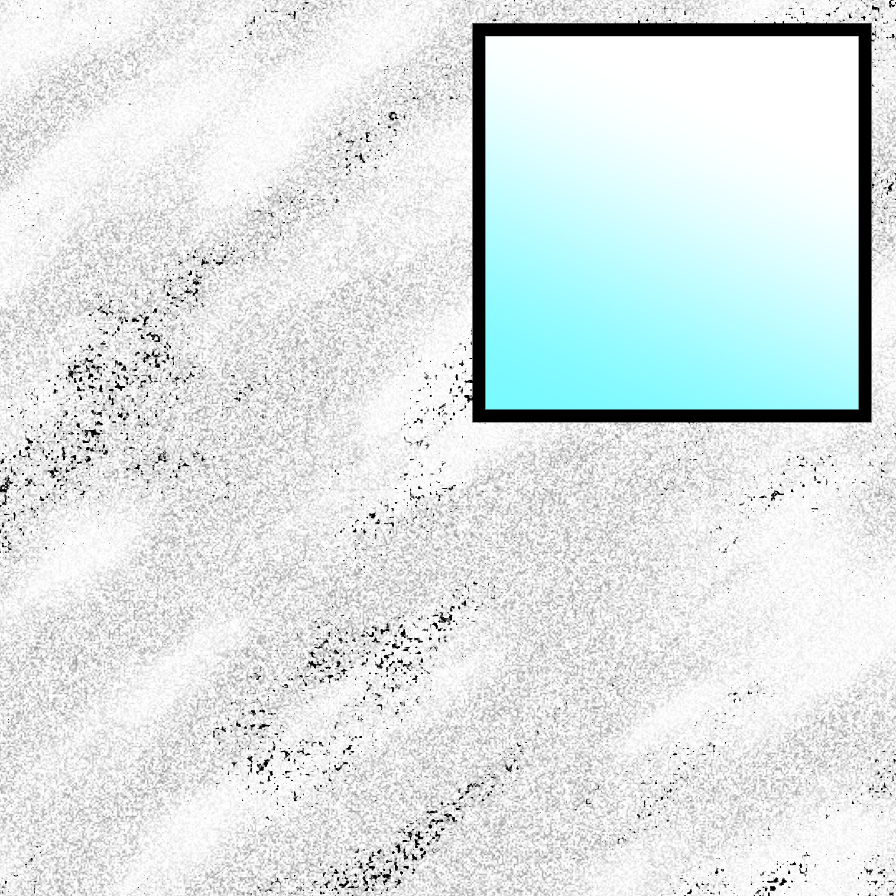
A Shadertoy shader for this texture:

```glsl
// Draws a black-framed cyan gradient pane over white stone with slanted, speckled grain.

float hash(vec2 p) {
    vec3 q = fract(p.xyx * vec3(0.1031, 0.1030, 0.0973));
    q += dot(q, q.yzx + 33.33);
    return fract((q.x + q.y) * q.z);
}

float noise(vec2 p) {
    vec2 cell = floor(p), f = fract(p);
    f = f * f * (3.0 - 2.0 * f);
    return mix(mix(hash(cell), hash(cell + vec2(1, 0)), f.x),
               mix(hash(cell + vec2(0, 1)), hash(cell + vec2(1, 1)), f.x), f.y);
}

float fbm(vec2 p) {
    float sum = 0.0, amp = 0.5;
    for (int i = 0; i < 4; i++) {
        sum += amp * noise(p);
        p = p * 2.03 + 17.3;
        amp *= 0.5;
    }
    return sum / 0.9375;
}

float boxDistance(vec2 p, float halfSize) {
    vec2 d = abs(p) - halfSize;
    return length(max(d, 0.0)) + min(max(d.x, d.y), 0.0);
}

vec3 speckledStone(vec2 uv) {
    // Axes along and across the slanted grain
    vec2 grainUv = mat2(0.79, -0.61, 0.61, 0.79) * uv + 3.0;

    // Round clusters above give way to long streaks below
    float streaky = smoothstep(0.75, 0.2, uv.y);
    float clusters = mix(fbm(grainUv * vec2(7.0, 10.0)),
                         fbm(grainUv * vec2(5.0, 17.0) + 40.0), 0.25 + 0.5 * streaky);
    float density = smoothstep(0.46, 0.73, clusters);

    // Pale grey dust, finer than the specks
    float haze = smoothstep(0.3, 0.65, fbm(grainUv * vec2(4.0, 12.0) + 90.0));
    float dust = noise(uv * 540.0 + 11.0);
    float tone = 1.0 - (0.08 + 0.32 * haze) * dust * dust;

    // Short black specks, thickest inside the clusters
    float fleck = 0.75 * noise(uv * 310.0) + 0.25 * noise(uv * 620.0 + 7.0);
    float edge = mix(0.88, 0.57, density);
    tone *= 1.0 - smoothstep(edge, edge + 0.2, fleck);
    return vec3(tone);
}

void mainImage(out vec4 fragColor, in vec2 fragCoord) {
    vec2 uv = fragCoord / iResolution.xy;
    float aa = 0.7 / iResolution.y;
    vec3 color = speckledStone(uv);

    // Frame
    vec2 local = uv - vec2(0.750, 0.7513);
    color = mix(color, vec3(0.0), smoothstep(aa, -aa, boxDistance(local, 0.2227)));

    // Pane: cyan at the lower left fading to white at the upper right
    vec2 pane = local / 0.4166 + 0.5;
    float fade = smoothstep(0.0, 1.1, pane.y + 0.42 * pane.x);
    vec3 glow = mix(vec3(0.48, 0.98, 1.0), vec3(1.0), fade);
    color = mix(color, glow, smoothstep(aa, -aa, boxDistance(local, 0.2083)));

    fragColor = vec4(color, 1.0);
}
```
